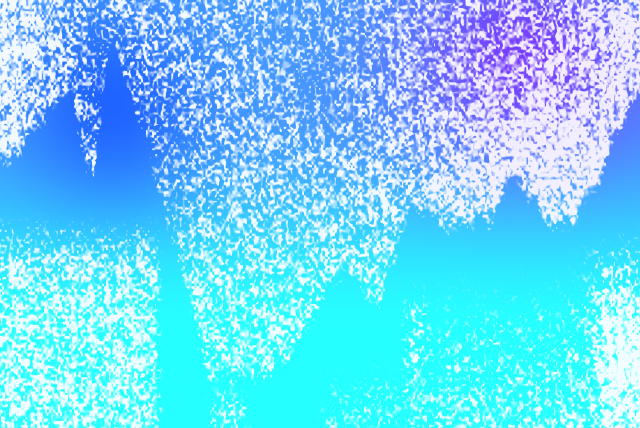
Reproduce this background procedurally as a Shadertoy shader.

```glsl
// Grainy white spray over a cyan-to-blue gradient with a violet glow.
// Hanging wedges bound the upper spray and soft bands place the lower one;
// their density sets the threshold of a fine value noise.

const vec3 CYAN = vec3(0.15, 1.0, 1.0);
const vec3 SKY = vec3(0.27, 0.61, 1.0);
const vec3 DEEP_BLUE = vec3(0.12, 0.39, 1.0);
const vec3 VIOLET = vec3(0.47, 0.24, 1.0);
const vec3 WHITE = vec3(0.97, 0.99, 1.0);
const vec3 LAVENDER = vec3(0.97, 0.95, 1.0);

float hash(vec2 p) {
    return fract(sin(dot(p, vec2(127.1, 311.7))) * 43758.5453);
}

float noise(vec2 p) {
    vec2 i = floor(p), f = fract(p);
    f = f * f * (3.0 - 2.0 * f);
    float low = mix(hash(i), hash(i + vec2(1, 0)), f.x);
    float high = mix(hash(i + vec2(0, 1)), hash(i + vec2(1, 1)), f.x);
    return mix(low, high, f.y);
}

// Soft elliptical spot
float glow(vec2 p, vec2 center, vec2 radius) {
    vec2 q = (p - center) / radius;
    return exp(-dot(q, q));
}

// Soft interval from a to b
float band(float x, float a, float b, float soft) {
    return smoothstep(a - soft, a + soft, x) * (1.0 - smoothstep(b - soft, b + soft, x));
}

// One below lo, zero above hi
float below(float y, float lo, float hi) {
    return 1.0 - smoothstep(lo, hi, y);
}

// Lower outline of a wedge: flat from left to right, rising on both sides
float wedge(float x, float left, float right, float tip, float riseL, float riseR) {
    return tip + max(0.0, max((left - x) * riseL, (x - right) * riseR));
}

// Lower outline of the upper spray
float sprayEdge(float x) {
    float e = wedge(x, -0.1, 0.02, 0.60, 1.0, 1.2);
    e = min(e, wedge(x, 0.205, 0.22, 0.59, 4.5, 7.0));
    e = min(e, wedge(x, 0.335, 0.40, 0.69, 3.2, 1.0));
    e = min(e, wedge(x, 0.49, 0.635, 0.10, 3.6, 1.5));
    e = min(e, wedge(x, 0.87, 0.89, 0.28, 1.3, 2.8));
    e = min(e, wedge(x, 0.99, 1.16, 0.47, 1.0, 2.5));
    e = min(e, wedge(x, 1.05, 1.06, 0.43, 1.5, 1.5));
    return min(e, wedge(x, 1.29, 1.34, 0.455, 1.4, 1.9));
}

float upperDensity(vec2 p) {
    float ragged = 0.05 * (noise(vec2(p.x * 55.0, p.y * 12.0)) - 0.5);
    float d = 0.49;
    d += 0.32 * glow(p, vec2(1.28, 0.60), vec2(0.33, 0.23));
    d += 0.30 * glow(p, vec2(0.0, 0.85), vec2(0.15, 0.4));
    d += 0.26 * glow(p, vec2(1.5, 0.9), vec2(0.17, 0.3));
    d -= 0.16 * glow(p, vec2(0.75, 0.8), vec2(0.13, 0.16));
    d -= 0.20 * glow(p, vec2(0.38, 0.55), vec2(0.08, 0.2));
    d -= 0.25 * glow(p, vec2(0.23, 0.80), vec2(0.06, 0.16));
    return d * smoothstep(-0.01, 0.05, p.y - sprayEdge(p.x) + ragged);
}

float lowerDensity(vec2 p) {
    float d = 0.60 * band(p.x, -0.1, 0.37, 0.02) * below(p.y, 0.34, 0.53);
    d = max(d, 0.42 * band(p.x, 0.49, 0.58, 0.02) * below(p.y, 0.05, 0.11));
    d = max(d, 0.24 * band(p.x, 0.76, 0.95, 0.04) * below(p.y, 0.04, 0.2));
    d = max(d, 0.45 * band(p.x, 0.95, 1.0, 0.03) * below(p.y, 0.2, 0.4));
    d = max(d, 0.44 * band(p.x, 1.0, 1.6, 0.06) * below(p.y, -0.05, 0.45));
    d = max(d, 0.60 * smoothstep(1.30, 1.46, p.x) * below(p.y, 0.22, 0.52));
    return d + 0.35 * glow(p, vec2(1.48, 0.16), vec2(0.11, 0.17));
}

// Fine grain, slightly stretched upward
float grain(vec2 p) {
    vec2 warp = vec2(noise(p * 95.0), noise(p * 95.0 + 31.0)) * 0.005;
    vec2 q = p + warp;
    return 0.75 * noise(q * vec2(185.0, 145.0)) + 0.25 * noise(q * vec2(90.0, 65.0) + 17.0);
}

vec3 background(vec2 p) {
    vec3 color = mix(CYAN, SKY, smoothstep(0.22, 0.75, p.y));
    color = mix(color, DEEP_BLUE, glow(p, vec2(0.26, 0.76), vec2(0.21, 0.22)));
    return mix(color, VIOLET, glow(p, vec2(1.24, 0.87), vec2(0.30, 0.25)));
}

void mainImage(out vec4 fragColor, in vec2 fragCoord) {
    // Height runs 0 to 1, width 0 to 1.5
    vec2 p = fragCoord / iResolution.xy * vec2(1.5, 1.0);

    // Patches and vertical streaks vary the density
    float density = max(upperDensity(p), lowerDensity(p));
    float streaks = noise(p * vec2(38.0, 9.0)) + noise(p * 26.0) - 1.0;
    density *= 1.0 + 0.25 * streaks;

    // Wide threshold leaves a haze around each grain
    float threshold = mix(0.88, 0.16, density);
    float spray = smoothstep(threshold - 0.20, threshold + 0.25, grain(p));
    spray *= 0.97 * smoothstep(0.0, 0.22, density);

    vec3 sprayColor = mix(WHITE, LAVENDER, smoothstep(0.8, 1.2, p.x) * smoothstep(0.35, 0.6, p.y));
    fragColor = vec4(mix(background(p), sprayColor, spray), 1.0);
}
```
